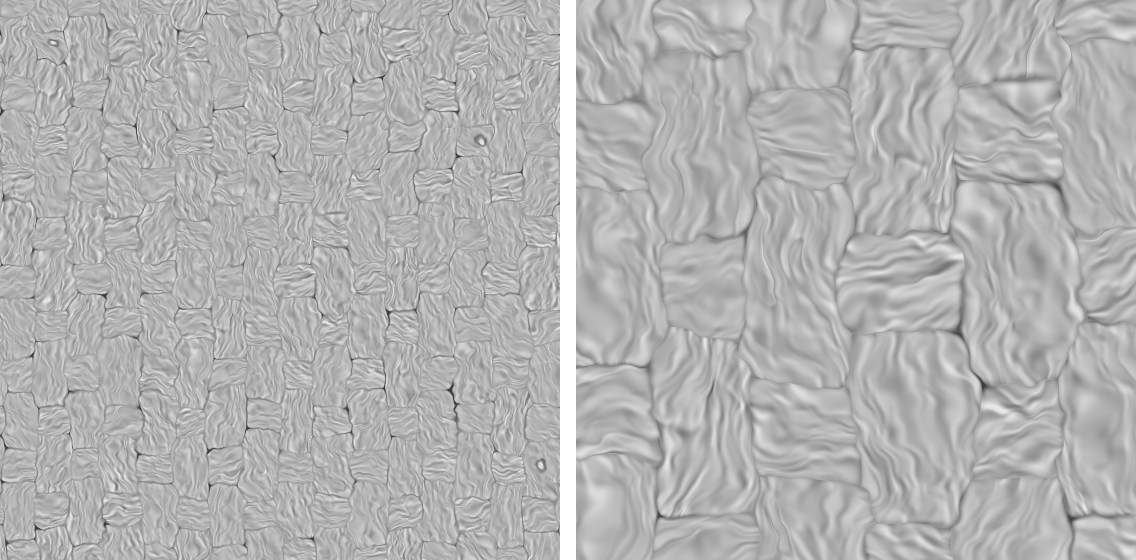
Left: the whole. Right: its middle third, enlarged.
Give the GLSL for this texture map, as a WebGL 1 fragment shader.

```glsl
precision highp float;

// Grey plain weave of flat fibrous strands, 16 columns by 12 rows.
// Rounded boxes, tall and short in a checker, compete for each point; the gap
// between the two nearest makes the grooves, and noise differences the fibres.

uniform vec2 u_resolution;

const float COLUMNS = 16.0;
const float ROWS = 12.0;
const vec2 TALL_HALF = vec2(0.51, 0.88);   // in column widths
const vec2 SHORT_HALF = vec2(0.49, 0.45);
const float CORNER = 0.28;
const float JITTER = 0.11;
const float TILT = 1.2;
const float CREASE_WIDTH = 0.06;
const float SHOULDER_WIDTH = 0.24;
const float SHOULDER_SHARE = 0.30;
const float FIBRE_CONTRAST = 0.23;
const float STREAK_CONTRAST = 0.17;
const float KNOT_SHARE = 0.015;
const float BASE_GREY = 0.697;
const float DARKEST = 0.24;
const float LIGHTEST = 0.90;

float hash(vec2 p) {
  return fract(sin(dot(p, vec2(127.1, 311.7))) * 43758.5453);
}

float noise(vec2 p) {
  vec2 i = floor(p);
  vec2 f = fract(p);
  f = f * f * (3.0 - 2.0 * f);
  return mix(mix(hash(i), hash(i + vec2(1.0, 0.0)), f.x),
             mix(hash(i + vec2(0.0, 1.0)), hash(i + 1.0), f.x), f.y);
}

// Noise vector centred on zero
vec2 drift(vec2 p) {
  return vec2(noise(p), noise(p + vec2(41.3, 17.9))) - 0.5;
}

// Difference across the strand: keeps fine ridges, drops broad shading
float ridges(vec2 p) {
  return noise(p) - noise(p + vec2(0.25, 1.0));
}

vec2 turn(vec2 p, float angle) {
  float c = cos(angle);
  float s = sin(angle);
  return vec2(c * p.x - s * p.y, s * p.x + c * p.y);
}

float roundedBox(vec2 p, vec2 halfSize) {
  vec2 q = abs(p) - halfSize + CORNER;
  return length(max(q, 0.0)) + min(max(q.x, q.y), 0.0) - CORNER;
}

// Fibre relief; x runs along the strand
float fibreTone(vec2 along, float seed) {
  vec2 shift = vec2(seed * 91.0, seed * 57.0);
  vec2 p = turn(along, (seed - 0.5) * TILT);
  p += 0.26 * drift(p * 2.4 + shift);
  float grain = 0.6 * ridges(p * vec2(4.5, 13.0) + shift)
              + 0.4 * ridges(p * vec2(8.0, 20.0) - shift);
  // Paired dark and light edges along bent contour lines
  float s = (noise(p * vec2(2.2, 6.5) + shift.yx) - 0.5) / 0.10;
  float streak = s * exp(-s * s) * smoothstep(0.4, 0.8, noise(p * 3.0 - shift.yx));
  float contrast = mix(0.75, 1.3, fract(seed * 7.3));
  return contrast * (FIBRE_CONTRAST * grain + STREAK_CONTRAST * streak);
}

// Rare pale knot inside a dark ring
float knotTone(vec2 along, float seed) {
  float r = length((turn(along, 0.5) - 0.1) * vec2(6.0, 10.0));
  float core = 1.0 - smoothstep(0.4, 0.8, r);
  float ring = exp(-pow((r - 1.0) / 0.3, 2.0));
  return step(1.0 - KNOT_SHARE, seed) * (0.18 * core - 0.22 * ring);
}

void main() {
  vec2 uv = gl_FragCoord.xy / u_resolution;
  float rowPitch = COLUMNS / ROWS;
  vec2 flatPos = uv * COLUMNS;

  // Uneven weave: slow sway, then ragged strand edges
  vec2 p = flatPos + 0.28 * drift(flatPos * 0.65)
         + 0.18 * drift(flatPos * 2.2) + 0.07 * drift(flatPos * 7.0);
  vec2 home = floor(vec2(p.x, p.y / rowPitch + 0.5));

  // Nearest and second nearest strand
  float nearest = 9.0;
  float second = 9.0;
  float seed = 0.0;
  vec2 along = vec2(0.0);
  for (int j = -1; j <= 1; j++) {
    for (int i = -1; i <= 1; i++) {
      vec2 cell = home + vec2(float(i), float(j));
      float tall = mod(cell.x + cell.y, 2.0);
      vec2 center = vec2(cell.x + 0.5, cell.y * rowPitch)
                  + JITTER * (vec2(hash(cell + 3.1), hash(cell + 8.7)) - 0.5);
      vec2 local = p - center;
      float d = roundedBox(local, mix(SHORT_HALF, TALL_HALF, tall));
      if (d < nearest) {
        second = nearest;
        nearest = d;
        seed = hash(cell + 21.4);
        along = mix(local, local.yx, tall);
      } else {
        second = min(second, d);
      }
    }
  }

  // Grooves: broken creases balanced by pale shoulders, and corner holes
  float border = second - nearest;
  float pixel = COLUMNS / u_resolution.y;
  float wear = smoothstep(0.4, 0.85, noise(flatPos * 2.4 + 5.0));
  float crease = exp(-pow(border / CREASE_WIDTH, 2.0));
  float shoulder = exp(-pow(border / SHOULDER_WIDTH, 2.0));
  float hole = smoothstep(0.015, 0.07, nearest);

  float tone = BASE_GREY + fibreTone(along, seed) * smoothstep(0.0, 2.0 * pixel, border);
  tone += knotTone(along, seed);
  tone -= (crease - SHOULDER_SHARE * shoulder) * mix(0.07, 0.26, wear);
  tone -= hole * mix(0.08, 0.34, wear);

  gl_FragColor = vec4(vec3(clamp(tone, DARKEST, LIGHTEST)), 1.0);
}
```
